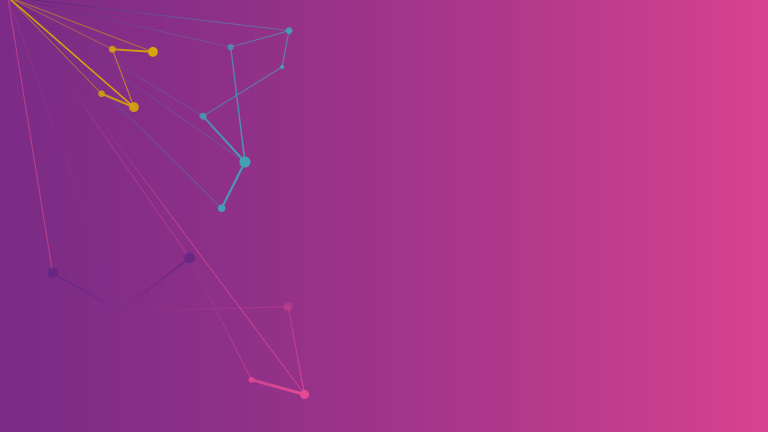
A WebGL 2 fragment shader for this background:

```glsl
#version 300 es
precision highp float;
// Violet to pink gradient with linked dots fanning out from the top left corner.

#define LEFT_COLOR  vec3(0.482, 0.170, 0.525)
#define RIGHT_COLOR vec3(0.852, 0.260, 0.560)
#define TEAL        vec3(0.270, 0.630, 0.700)
#define GOLD        vec3(0.830, 0.650, 0.040)
#define INDIGO      vec3(0.400, 0.150, 0.520)
#define PINK        vec3(0.890, 0.290, 0.580)
#define SHADOW      vec3(0.300, 0.120, 0.450)
#define APEX        vec2(0.018, 1.007)
#define RAY_WIDTH   0.0009
#define WIDTH_UNIT  0.001

uniform vec2 u_resolution;
out vec4 fragColor;

const int COUNT = 16;

// Dots in chain order: centre and radius, in canvas heights.
const vec3 DOTS[COUNT] = vec3[COUNT](
    vec3(0.513, 0.518, 0.0088), vec3(0.567, 0.625, 0.0127),
    vec3(0.470, 0.731, 0.0083), vec3(0.653, 0.845, 0.0046),
    vec3(0.669, 0.929, 0.0079), vec3(0.534, 0.891, 0.0077),
    vec3(0.354, 0.880, 0.0113), vec3(0.260, 0.886, 0.0080),
    vec3(0.310, 0.752, 0.0113), vec3(0.235, 0.783, 0.0078),
    vec3(0.122, 0.368, 0.0125), vec3(0.277, 0.279, 0.0120),
    vec3(0.667, 0.290, 0.0105), vec3(0.705, 0.087, 0.0105),
    vec3(0.582, 0.121, 0.0070), vec3(0.439, 0.403, 0.0125));

// Per dot: opacity, half width of the link to the next dot, ray opacity.
const vec3 STYLES[COUNT] = vec3[COUNT](
    vec3(0.95, 2.4, 0.50), vec3(1.00, 2.4, 0.35),
    vec3(0.75, 1.0, 0.30), vec3(0.95, 1.0, 0.00),
    vec3(0.90, 1.0, 0.65), vec3(0.65, 1.6, 0.35),
    vec3(1.00, 2.2, 0.75), vec3(0.85, 1.0, 0.55),
    vec3(0.90, 2.5, 1.00), vec3(0.80, 0.0, 0.65),
    vec3(0.90, 2.4, 0.80), vec3(0.00, 1.1, 0.25),
    vec3(0.35, 1.1, 0.00), vec3(1.00, 3.4, 0.85),
    vec3(0.75, 0.9, 0.00), vec3(0.90, 2.4, 0.50));

bool isIndigo(int i) { return i == 10 || i == 15; }

vec3 groupColor(int i) {
    return i < 6 ? TEAL : i < 10 ? GOLD : PINK;
}

vec3 dotColor(int i) {
    return isIndigo(i) ? INDIGO : groupColor(i);
}

// Each outer chain closes from its last dot back to its second one.
int nextDot(int i) {
    return i == 5 ? 1 : i == 15 ? 11 : i + 1;
}

// Coverage of a segment in x, position along it in y.
vec2 segment(vec2 p, vec2 a, vec2 b, float halfWidth, float pixel) {
    vec2 ab = b - a;
    float t = clamp(dot(p - a, ab) / dot(ab, ab), 0.0, 1.0);
    float d = length(p - a - ab * t);
    float w = max(halfWidth, 0.5 * pixel);
    float cover = clamp((w - d) / pixel + 0.5, 0.0, 1.0);
    return vec2(cover * halfWidth / w, t);
}

void main() {
    float pixel = 1.0 / u_resolution.y;
    vec2 p = gl_FragCoord.xy * pixel;

    // Background gradient, steeper to the right
    float x = gl_FragCoord.x / u_resolution.x;
    vec3 color = mix(LEFT_COLOR, RIGHT_COLOR, x * (0.54 + 0.46 * x));

    // Rays from the apex to the dots
    for (int i = 0; i < COUNT; i++) {
        float width = RAY_WIDTH * (i == 8 ? 2.0 : 1.0);
        vec2 ray = segment(p, APEX, DOTS[i].xy, width, pixel);
        vec3 tint = groupColor(i);
        float fade = 1.0;
        if (i < 6) tint = mix(SHADOW, tint, smoothstep(0.1, 0.85, ray.y));
        if (i == 11) tint = mix(PINK, INDIGO, ray.y);
        if (i > 12) fade = smoothstep(0.25, 0.65, ray.y);
        color = mix(color, tint, ray.x * STYLES[i].z * fade);
    }

    // Links between neighbouring dots
    for (int i = 0; i < COUNT; i++) {
        if (STYLES[i].y == 0.0) continue;
        int j = nextDot(i);
        vec2 link = segment(p, DOTS[i].xy, DOTS[j].xy, STYLES[i].y * WIDTH_UNIT, pixel);
        vec3 start = i == 14 ? PINK : dotColor(i);
        vec3 end = i == 14 ? PINK : dotColor(j);
        float endAlpha = i == 14 ? 0.0 : STYLES[j].x;
        vec3 tint = j == 11 ? start : mix(start, end, link.y);
        color = mix(color, tint, link.x * mix(STYLES[i].x, endAlpha, link.y));
    }

    // Dots
    for (int i = 0; i < COUNT; i++) {
        float d = length(p - DOTS[i].xy) - DOTS[i].z;
        float cover = clamp(0.5 - d / pixel, 0.0, 1.0);
        color = mix(color, dotColor(i), cover * STYLES[i].x);
    }

    fragColor = vec4(color, 1.0);
}
```
